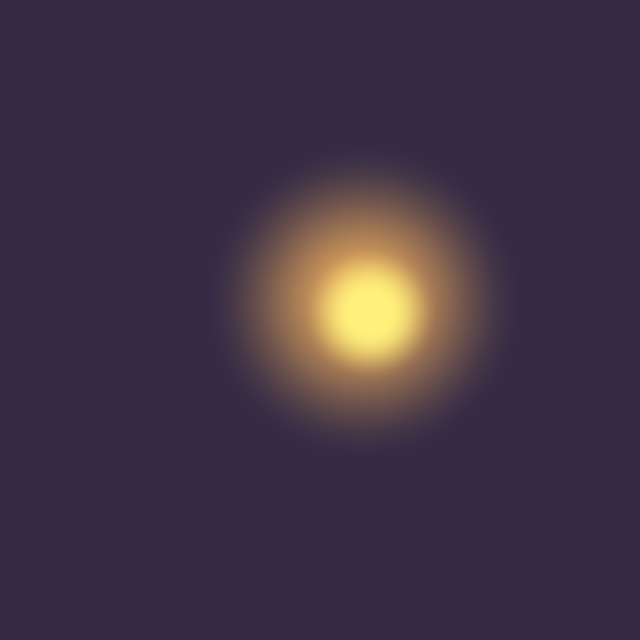
Give the GLSL for this background, as a WebGL 2 fragment shader.

```glsl
#version 300 es
precision highp float;
// A soft amber glow with an off-centre yellow core on a plain dusk violet field.

uniform vec2 u_resolution;
out vec4 outColor;

const vec3 DUSK = vec3(0.207, 0.168, 0.270);
const vec3 AMBER = vec3(0.93, 0.68, 0.37);
const vec3 YELLOW = vec3(1.0, 0.945, 0.485);

// Disc that is solid up to the inner radius and fades out at the outer one.
float softDisc(vec2 point, vec2 center, float inner, float outer) {
    return 1.0 - smoothstep(inner, outer, length(point - center));
}

// Lays a soft disc of one colour over a base colour.
vec3 addGlow(vec3 base, vec3 tint, vec2 point, vec2 center, float inner, float outer) {
    return mix(base, tint, softDisc(point, center, inner, outer));
}

void main() {
    // Canvas units, kept square around the middle
    float side = min(u_resolution.x, u_resolution.y);
    vec2 point = (gl_FragCoord.xy - 0.5 * u_resolution) / side + 0.5;

    // Wide halo, then the bright core
    vec3 color = addGlow(DUSK, AMBER, point, vec2(0.568, 0.529), 0.0, 0.254);
    color = addGlow(color, YELLOW, point, vec2(0.579, 0.511), 0.028, 0.106);

    outColor = vec4(color, 1.0);
}
```
